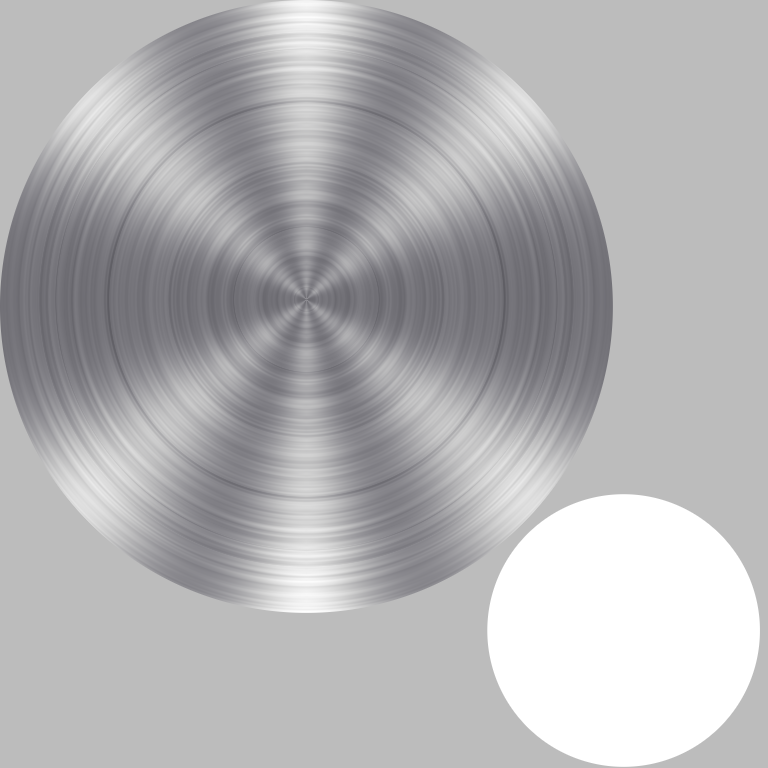
Reproduce this texture procedurally as a Shadertoy shader.

```glsl
// Brushed metal disc with conical highlights beside a small white disc on grey.

float hash(float n) {
    n = fract(n * 0.1031);
    n *= n + 33.33;
    return fract(n * (n + n));
}

// Smooth one-dimensional noise, centred on zero
float noise(float x) {
    float cell = floor(x);
    return mix(hash(cell), hash(cell + 1.0), smoothstep(0.0, 1.0, x - cell)) - 0.5;
}

float lobe(float angle, float centre, float width) {
    float d = (angle - centre) / width;
    return exp(-d * d);
}

float discMask(vec2 p, vec2 centre, float radius, float pixel) {
    return clamp(0.5 + (radius - length(p - centre)) / pixel, 0.0, 1.0);
}

vec3 brushedMetal(vec2 q) {
    float r = length(q);

    // Concentric grooves, from broad bands to hairlines
    float grooves = 0.0;
    float frequency = 65.0;
    float amplitude = 0.038;
    for (int i = 0; i < 4; i++) {
        grooves += amplitude * noise(r * frequency + float(i) * 37.0);
        frequency *= 1.9;
        amplitude *= 1.12;
    }
    float scratch = smoothstep(0.38, 0.5, noise(r * 190.0 + 211.0));

    // Highlight spokes mirrored in both axes, slightly ragged per groove
    vec2 a = abs(q);
    float angle = degrees(atan(a.y, a.x + 1e-5)) + 3.0 * noise(r * 300.0 + 91.0);
    float diagonal = lobe(angle, 42.0, 17.0);
    float vertical = lobe(angle, 90.0, 14.0);
    float light = 0.45 + diagonal * (0.14 + 0.74 * r) + vertical * (0.12 + 1.0 * r);
    light += grooves * (0.7 + 0.5 * max(diagonal, vertical)) - 0.05 * scratch;

    // Shadows lean faintly blue, highlights are neutral
    float coolness = 0.02 * (1.0 - smoothstep(0.45, 0.85, light));
    return vec3(light, light - 0.2 * coolness, light + coolness);
}

void mainImage(out vec4 fragColor, in vec2 fragCoord) {
    float size = min(iResolution.x, iResolution.y);
    vec2 uv = fragCoord / size;
    float pixel = 1.0 / size;

    // Backdrop, metal disc, then white disc
    vec3 colour = vec3(0.737);
    vec3 metal = brushedMetal(uv - vec2(0.399, 0.610));
    colour = mix(colour, metal, discMask(uv, vec2(0.399, 0.601), 0.399, pixel));
    colour = mix(colour, vec3(1.0), discMask(uv, vec2(0.812, 0.179), 0.1775, pixel));

    fragColor = vec4(clamp(colour, 0.0, 1.0), 1.0);
}
```
